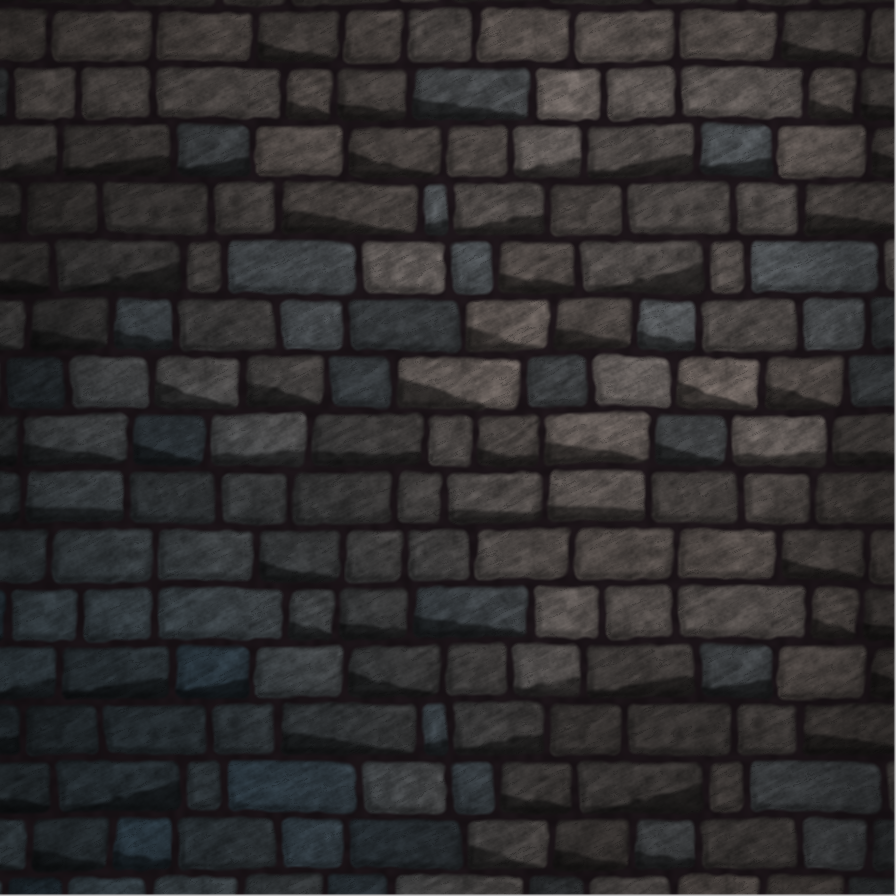
Reproduce this texture procedurally as a WebGL 2 fragment shader.

```glsl
#version 300 es
precision highp float;

uniform vec2 u_resolution;
out vec4 fragColor;

#define GRID vec2(10.29, 15.52)
#define TILE vec2(6.0, 9.0)
#define JOINT_JITTER 0.74
#define MORTAR_HALF 0.0036
#define CORNER 0.008
#define STONE vec3(0.315, 0.288, 0.275)
#define COOL_STONE vec3(0.245, 0.262, 0.275)
#define MORTAR vec3(0.105, 0.078, 0.093)
#define BORDER vec3(0.76)
#define LAMP vec2(0.73, 0.70)

float hash(vec2 p) {
    vec3 q = fract(vec3(p.xyx) * 0.1031);
    q += dot(q, q.yzx + 33.33);
    return fract((q.x + q.y) * q.z);
}

float noise(vec2 p) {
    vec2 i = floor(p), f = fract(p);
    f = f * f * (3.0 - 2.0 * f);
    vec2 e = vec2(0.0, 1.0);
    return mix(mix(hash(i), hash(i + e.yx), f.x),
               mix(hash(i + e.xy), hash(i + e.yy), f.x), f.y);
}

float fbm(vec2 p) {
    float sum = 0.0, amp = 0.5;
    for (int i = 0; i < 4; i++) {
        sum += amp * noise(p);
        p = p * 2.03 + 17.0;
        amp *= 0.5;
    }
    return sum / 0.9375;
}

// Position of a vertical joint, repeating with the tile
float joint(float i, float row) {
    return i + JOINT_JITTER * (hash(vec2(mod(i, TILE.x) + 3.0, row * 7.0 + 11.0)) - 0.5);
}

float roundBox(vec2 p, vec2 halfSize, float radius) {
    vec2 q = abs(p) - halfSize + radius;
    return length(max(q, 0.0)) + min(max(q.x, q.y), 0.0) - radius;
}

void main() {
    vec2 uv = gl_FragCoord.xy / u_resolution;
    vec2 warp = vec2(noise(uv * 9.0), noise(uv * 9.0 + 40.0)) - 0.5;
    vec2 grid = (uv + warp * 0.006) * GRID + vec2(0.0, 0.6);

    // Find the brick between two uneven joints
    float row = mod(floor(grid.y), TILE.y);
    float x = grid.x + 0.5 * mod(row, 2.0) + 0.5 * hash(vec2(row, 5.0));
    float left = 0.0, right = 1.0, column = 0.0;
    for (int k = -1; k <= 1; k++) {
        float i = floor(x) + float(k);
        float a = joint(i, row), b = joint(i + 1.0, row);
        if (x >= a && x < b) {
            left = a;
            right = b;
            column = mod(i, TILE.x);
        }
    }
    vec2 id = vec2(column, row) + 1.0;
    vec4 rnd = vec4(hash(id * 3.1), hash(id * 5.7 + 20.0),
                    hash(id * 9.3 + 50.0), hash(id * 4.9 + 80.0));

    // Brick outline: tilted, rounded and chipped
    vec2 halfSize = 0.5 * vec2(right - left, 1.0) / GRID - MORTAR_HALF;
    vec2 p = vec2(x - 0.5 * (left + right), fract(grid.y) - 0.5) / GRID;
    vec2 seed = id * 13.7;
    vec2 q = p + vec2(p.y * (rnd.x - 0.5) * 0.14, p.x * (rnd.y - 0.5) * 0.05);
    float chips = noise(p * 75.0 + seed) - 0.5;
    float d = roundBox(q, halfSize, min(CORNER, halfSize.x)) + chips * 0.0035;
    float cover = 1.0 - smoothstep(-0.0028, 0.0022, d);

    // Stone grain with slanted fractures
    vec2 slant = vec2(p.x + p.y, p.y * 1.5 - p.x * 0.75);
    float grain = fbm(p * 85.0 + seed);
    float streak = fbm(slant * vec2(28.0, 115.0) + seed);
    float speck = noise(p * 330.0 + seed);
    float tone = mix(0.76, 1.14, rnd.z);
    tone *= 0.48 + 0.52 * grain + 0.42 * streak + 0.10 * speck;
    float crack = 1.0 - smoothstep(0.0, 0.035, abs(streak - 0.43));
    tone *= 1.0 - 0.20 * crack * smoothstep(0.4, 0.65, grain);

    // Broken lower face on some bricks
    float slope = (rnd.x - 0.5) * 0.7;
    float facet = p.y + halfSize.y * 0.48 - p.x * slope + chips * 0.005;
    float broken = (1.0 - smoothstep(-0.003, 0.003, facet)) * step(0.58, rnd.w);
    tone *= 1.0 - 0.45 * broken;

    // Bevel: pale upper rim, shaded lower rim
    float rim = 1.0 - smoothstep(0.0, 0.005, abs(d + 0.0055));
    vec2 side = p / halfSize;
    float facing = clamp(0.65 * side.y + 0.35 * side.x, -1.0, 1.0);
    tone *= 1.0 + 0.24 * rim * facing;
    tone *= mix(0.78, 1.0, smoothstep(0.0, 0.012, -d));

    // Uneven lamp light, cool toward the lower left
    vec2 away = uv - LAMP;
    float light = 0.68 + 0.44 * exp(-3.2 * dot(away, away));
    light *= 0.91 + 0.18 * fbm(uv * 5.0 + 8.0);
    light *= 0.82 + 0.18 * smoothstep(0.0, 0.15, min(uv.x, 1.0 - uv.x));
    float cool = 1.0 - smoothstep(0.1, 0.75, length(uv - vec2(0.0, 0.12)));
    vec3 stone = mix(STONE, COOL_STONE, 0.75 * step(0.72, rnd.y) + 0.2 * rnd.x);
    stone *= mix(vec3(1.0), vec3(0.76, 0.97, 1.10), cool);

    vec3 gap = MORTAR * (0.82 + 0.3 * noise(uv * 110.0)) * mix(1.0, light, 0.4);
    vec3 color = mix(gap, stone * tone * light, cover);

    // Thin pale border at the right and bottom
    float edge = min(1.0 - uv.x, uv.y);
    color = mix(BORDER, color, smoothstep(0.0005, 0.003, edge));
    fragColor = vec4(color, 1.0);
}
```
